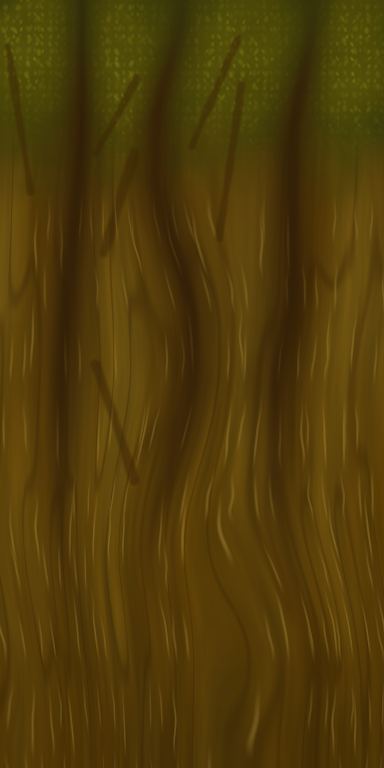
Write a WebGL 1 fragment shader that draws this texture.

```glsl
precision highp float;
// A shaded thicket: three bending dark trunks over amber bark and a green canopy.
// Noise is stretched along a flow that follows the trunks; pale streaks and
// leaf dabs are scattered in hashed grid cells.
uniform vec2 u_resolution;

const vec3 BARK_LIGHT = vec3(0.41, 0.31, 0.06);
const vec3 BARK_MID   = vec3(0.345, 0.235, 0.02);
const vec3 BARK_DARK  = vec3(0.24, 0.15, 0.02);
const vec3 TRUNK_DARK = vec3(0.205, 0.125, 0.025);
const vec3 CANOPY     = vec3(0.285, 0.265, 0.02);
const vec3 CANOPY_DIM = vec3(0.20, 0.21, 0.045);
const vec3 LEAF       = vec3(0.46, 0.45, 0.08);
const vec3 STREAK     = vec3(0.58, 0.46, 0.17);
const float CANOPY_END = 0.23;
const float FIBRE_FREQ = 26.0;

float hash(vec2 p) {
  vec3 q = fract(vec3(p.xyx) * 0.1031);
  q += dot(q, q.yzx + 33.33);
  return fract((q.x + q.y) * q.z);
}

float noise(vec2 p) {
  vec2 i = floor(p), f = fract(p);
  f = f * f * (3.0 - 2.0 * f);
  return mix(mix(hash(i), hash(i + vec2(1, 0)), f.x),
             mix(hash(i + vec2(0, 1)), hash(i + vec2(1, 1)), f.x), f.y);
}

float fbm(vec2 p) {
  float sum = 0.0, amp = 0.5;
  for (int i = 0; i < 4; i++) {
    sum += amp * noise(p);
    p = p * 2.03 + 17.1;
    amp *= 0.5;
  }
  return sum;
}

// Centre lines of the left, middle and right trunks at depth t below the top
vec3 trunkCentres(float t) {
  return vec3(
    0.21 - 0.055 * smoothstep(0.1, 0.6, t) + 0.12 * smoothstep(0.65, 1.0, t),
    0.475 - 0.07 * smoothstep(0.0, 0.18, t) + 0.095 * smoothstep(0.22, 0.43, t)
          - 0.12 * smoothstep(0.47, 0.75, t),
    0.82 - 0.06 * smoothstep(0.0, 0.2, t) - 0.04 * smoothstep(0.36, 0.52, t)
         + 0.09 * smoothstep(0.62, 0.9, t));
}

float glow(vec2 p, vec2 centre, vec2 radius) {
  vec2 d = (p - centre) / radius;
  return exp(-dot(d, d));
}

// Soft branch between two points, in square units
float branch(vec2 p, vec2 a, vec2 b, float width) {
  vec2 ab = b - a;
  float h = clamp(dot(p - a, ab) / dot(ab, ab), 0.0, 1.0);
  float d = length(p - a - ab * h) + 0.008 * (noise(p * 18.0) - 0.5);
  return 1.0 - smoothstep(width * 0.3, width, d);
}

// Thin tapered light lines, at most one in each cell
float streaks(vec2 p, vec2 grid, float seed, float aa) {
  vec2 cell = floor(p * grid), f = fract(p * grid);
  float r = hash(cell + seed), s = hash(cell + seed + 41.7);
  float bend = (s - 0.5) * 0.5 * (f.y - 0.5) + 0.16 * (noise(vec2(f.y * 4.0, r * 90.0)) - 0.5);
  float d = abs(f.x - 0.3 - 0.4 * r - bend) / grid.x;
  float taper = smoothstep(0.05, 0.3 + 0.4 * s, f.y) * (1.0 - smoothstep(0.65, 0.95, f.y));
  return (1.0 - smoothstep(0.0005, 0.0022 + aa, d)) * taper * step(0.45, s);
}

// Small rounded dabs of foliage
float leaves(vec2 p, float freq, float seed) {
  vec2 cell = floor(p * freq), f = fract(p * freq);
  float r = hash(cell + seed), s = hash(cell + seed + 9.3);
  vec2 d = f - 0.3 - 0.4 * vec2(r, s);
  d.x += d.y * (r - 0.5);
  return (1.0 - smoothstep(0.08, 0.36, length(d * vec2(1.2, 0.8)))) * s;
}

void main() {
  vec2 uv = gl_FragCoord.xy / u_resolution;
  float t = 1.0 - uv.y, aa = 1.0 / u_resolution.x;
  vec2 pt = vec2(uv.x, t), sq = vec2(uv.x, t * 2.0);

  // Flow that bends the grain along the nearest trunks
  vec3 centres = trunkCentres(t);
  vec3 away = uv.x - centres;
  vec3 pull = exp(-away * away * 30.0);
  float bend = dot(pull, centres - trunkCentres(0.5)) / (dot(pull, vec3(1.0)) + 0.15);
  vec2 flow = vec2(uv.x - bend + 0.03 * (noise(vec2(uv.x * 5.0, t * 6.0)) - 0.5), t);

  // Bark fibres and broad amber lights
  float broad = fbm(flow * vec2(FIBRE_FREQ * 0.45, 3.0));
  float fine = fbm(flow * vec2(FIBRE_FREQ * 1.6, 5.0) + 31.0);
  float groove = 1.0 - smoothstep(0.0, 0.09, abs(noise(flow * vec2(FIBRE_FREQ, 4.0) + 7.0) - 0.5));
  float light = glow(pt, vec2(0.31, 0.45), vec2(0.12, 0.2))
              + glow(pt, vec2(0.62, 0.48), vec2(0.09, 0.22))
              + glow(pt, vec2(0.95, 0.38), vec2(0.10, 0.2))
              + 0.8 * glow(pt, vec2(0.02, 0.36), vec2(0.08, 0.13));
  vec3 col = mix(BARK_MID, BARK_LIGHT, clamp(0.75 * light + 1.6 * (broad - 0.42), 0.0, 1.0));
  col *= 0.82 + 0.38 * fine;
  col = mix(col, BARK_DARK, 0.38 * groove);

  // Canopy with clustered leaves
  float edge = t + 0.10 * (fbm(sq * 7.0) - 0.5);
  float canopy = 1.0 - smoothstep(CANOPY_END - 0.09, CANOPY_END + 0.05, edge);
  float cluster = glow(pt, vec2(0.07, 0.06), vec2(0.10, 0.08)) + glow(pt, vec2(0.32, 0.09), vec2(0.07, 0.11))
                + glow(pt, vec2(0.61, 0.08), vec2(0.13, 0.09)) + glow(pt, vec2(0.92, 0.08), vec2(0.09, 0.09));
  vec3 green = mix(CANOPY_DIM, CANOPY, clamp(0.4 + cluster + fbm(sq * 9.0) - 0.5, 0.0, 1.0));
  float dabs = max(leaves(sq, 34.0, 3.0), leaves(sq + 0.013, 52.0, 71.0));
  green = mix(green, LEAF, clamp(cluster * (0.65 * dabs + 0.35 * fbm(sq * 14.0)), 0.0, 0.8));
  col = mix(col, green, canopy);

  // Slender branches
  float twigs = branch(sq, vec2(0.27, 0.66), vec2(0.35, 0.40), 0.02);
  twigs = max(twigs, branch(sq, vec2(0.50, 0.38), vec2(0.62, 0.10), 0.015));
  twigs = max(twigs, branch(sq, vec2(0.57, 0.62), vec2(0.63, 0.22), 0.015));
  twigs = max(twigs, branch(sq, vec2(0.02, 0.12), vec2(0.08, 0.50), 0.014));
  twigs = max(twigs, branch(sq, vec2(0.25, 0.40), vec2(0.36, 0.20), 0.014));
  twigs = max(twigs, branch(sq, vec2(0.35, 1.25), vec2(0.25, 0.95), 0.018));
  col = mix(col, BARK_DARK, 0.55 * twigs);

  // Trunks: soft shadow around a darker core
  float width = mix(0.045, 0.075, smoothstep(0.05, 0.3, t)) * mix(1.0, 0.5, smoothstep(0.4, 0.75, t));
  vec3 halo = exp(-away * away / (width * width));
  vec3 core = exp(-away * away / (width * width * 0.12));
  float fade = 1.0 - 0.75 * smoothstep(0.45, 0.85, t);
  float shade = clamp(dot(halo, vec3(0.68)) + dot(core, vec3(0.28)), 0.0, 0.95) * fade;
  vec3 trunk = mix(TRUNK_DARK, CANOPY_DIM, 0.7 * (1.0 - smoothstep(0.0, 0.16, t)));
  col = mix(col, trunk * (0.88 + 0.25 * fine), shade);

  // Pale streaks on the bark
  float lines = max(streaks(flow, vec2(17.0, 8.0), 5.0, aa), 0.8 * streaks(flow + 0.037, vec2(23.0, 11.0), 57.0, aa));
  float lit = smoothstep(0.2, 0.32, t) * (1.0 - 0.75 * shade);
  col = mix(col, STREAK, 0.6 * lines * lit);

  col *= 1.0 - 0.12 * smoothstep(0.75, 1.0, t);
  gl_FragColor = vec4(col, 1.0);
}
```
